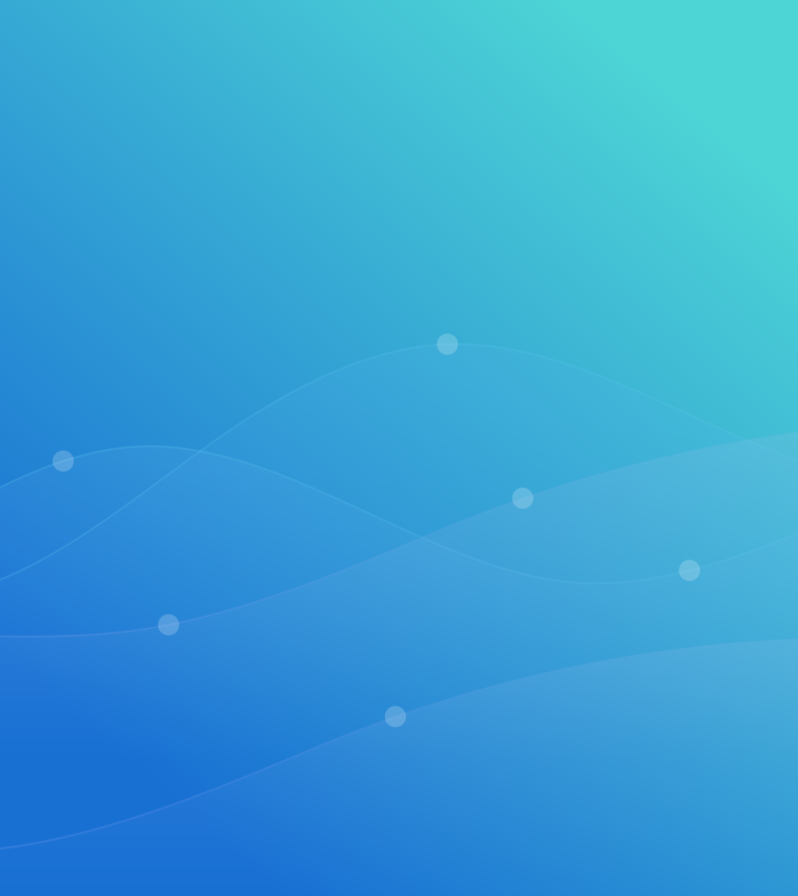
Give the GLSL for this background, as a WebGL 1 fragment shader.

```glsl
precision highp float;

uniform vec2 u_resolution;

// Cubic through two knots, each given as (x, height, slope)
float span(float x, vec3 a, vec3 b) {
  float w = b.x - a.x;
  float t = (x - a.x) / w;
  float s = 1.0 - t;
  return s * s * ((1.0 + 2.0 * t) * a.y + t * w * a.z)
       + t * t * ((3.0 - 2.0 * t) * b.y - s * w * b.z);
}

// Wave heights
float highWave(float x) {
  vec3 rise = vec3(0.228, 0.500, 0.72);
  vec3 crest = vec3(0.509, 0.616, 0.0);
  if (x < rise.x) return span(x, vec3(0.0, 0.353, 0.40), rise);
  if (x < crest.x) return span(x, rise, crest);
  return span(x, crest, vec3(0.89, 0.486, -0.36));
}

float dippingWave(float x) {
  vec3 crest = vec3(0.167, 0.502, 0.0);
  vec3 trough = vec3(0.663, 0.349, 0.0);
  if (x < crest.x) return span(x, vec3(0.0, 0.456, 0.5), crest);
  if (x < trough.x) return span(x, crest, trough);
  return span(x, trough, vec3(0.89, 0.405, 0.41));
}

float risingWave(float x) {
  vec3 foot = vec3(0.188, 0.3027, 0.2);
  vec3 middle = vec3(0.4765, 0.4025, 0.43);
  if (x < foot.x) return span(x, vec3(0.0, 0.290, -0.02), foot);
  if (x < middle.x) return span(x, foot, middle);
  return span(x, middle, vec3(0.89, 0.518, 0.14));
}

float lowWave(float x) {
  vec3 middle = vec3(0.3525, 0.166, 0.42);
  if (x < middle.x) return span(x, vec3(0.0, 0.053, 0.12), middle);
  return span(x, middle, vec3(0.89, 0.287, 0.04));
}

// Translucent fill fading from top to bottom
vec3 addFill(vec3 color, vec2 p, float height, vec3 tint, float alpha, float top, float bottom) {
  float pixel = 1.0 / u_resolution.y;
  float fade = clamp((p.y - bottom) / (top - bottom), 0.0, 1.0);
  return mix(color, tint, alpha * fade * smoothstep(-pixel, pixel, height - p.y));
}

// Thin line along a wave, fainter to the right
vec3 addLine(vec3 color, vec2 p, float height, vec3 tint, float rightAlpha) {
  float line = 1.0 - smoothstep(0.0, 0.0012 + 1.0 / u_resolution.y, abs(height - p.y));
  return mix(color, tint, line * mix(0.19, rightAlpha, smoothstep(0.0, 0.8, p.x)));
}

// Soft-edged disc
float disc(vec2 p, float x, float height) {
  float pixel = 1.0 / u_resolution.y;
  return 1.0 - smoothstep(0.0118 - pixel, 0.0118 + pixel, distance(p, vec2(x, height)));
}

void main() {
  vec2 p = gl_FragCoord.xy / u_resolution * vec2(0.89, 1.0);
  float high = highWave(p.x);
  float dipping = dippingWave(p.x);
  float rising = risingWave(p.x);
  float low = lowWave(p.x);

  // Diagonal gradient
  float t = clamp(dot(p, vec2(0.673, 0.789)) - 0.214, 0.0, 1.0);
  vec3 color = mix(vec3(0.094, 0.439, 0.828), vec3(0.302, 0.832, 0.835), t);

  // Layered waves
  vec3 cyan = vec3(0.42, 0.83, 0.96);
  vec3 lavender = vec3(0.58, 0.64, 0.95);
  color = addFill(color, p, high, vec3(0.36, 0.71, 0.95), 0.14, 0.616, 0.22);
  color = addLine(color, p, high, cyan, 0.12);
  color = addFill(color, p, dipping, vec3(0.45, 0.73, 0.96), 0.12, 0.502, 0.15);
  color = addLine(color, p, dipping, cyan, 0.12);
  color = addFill(color, p, rising, vec3(0.63, 0.75, 0.92), 0.18, 0.518, 0.15);
  color = addLine(color, p, rising, lavender, 0.04);
  color = addFill(color, p, low, vec3(0.63, 0.75, 0.92), 0.17, 0.287, 0.0);
  color = addLine(color, p, low, lavender, 0.04);

  // Beads riding on the waves
  float beads = disc(p, 0.499, highWave(0.499));
  beads += disc(p, 0.0705, dippingWave(0.0705)) + disc(p, 0.769, dippingWave(0.769));
  beads += disc(p, 0.188, risingWave(0.188)) + disc(p, 0.583, risingWave(0.583));
  beads += disc(p, 0.441, lowWave(0.441));
  color = mix(color, vec3(1.0), 0.2 * beads);

  gl_FragColor = vec4(color, 1.0);
}
```
